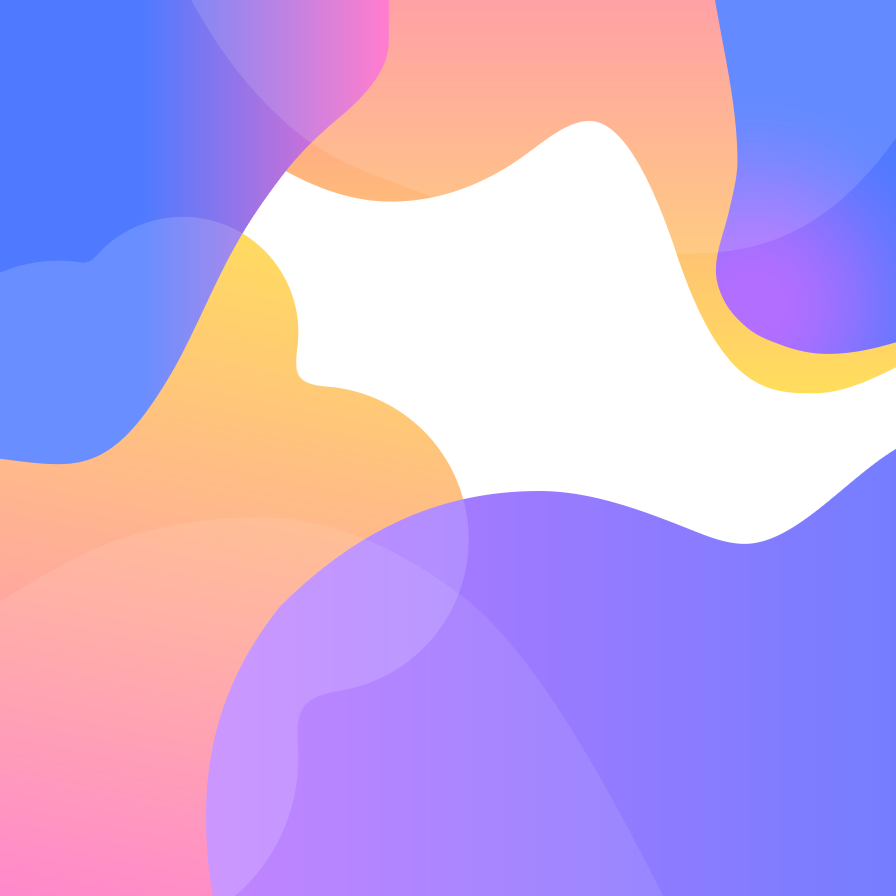
Give the GLSL for this background, as a WebGL 1 fragment shader.

```glsl
precision highp float;
// Abstract backdrop of overlapping blobs with soft gradients around a white gap.
uniform vec2 u_resolution;

const vec3 WHITE = vec3(1.0);
const vec3 BLUE = vec3(0.31, 0.48, 1.0);
const vec3 MAGENTA = vec3(1.0, 0.42, 0.78);
const vec3 VIOLET = vec3(0.70, 0.43, 1.0);
const vec3 ORCHID = vec3(0.74, 0.47, 1.0);
const vec3 INDIGO = vec3(0.46, 0.49, 1.0);
const vec3 PINK = vec3(1.0, 0.49, 0.78);
const vec3 PEACH = vec3(1.0, 0.67, 0.61);
const vec3 CORAL = vec3(1.0, 0.58, 0.60);
const vec3 GOLD = vec3(1.0, 0.87, 0.36);

// Hermite rise and slope between two knots (position, value, slope).
// Flat outside the knots, so neighbouring spans can simply be added.
vec2 span(float x, vec3 a, vec3 b) {
  float w = b.x - a.x;
  float t = clamp((x - a.x) / w, 0.0, 1.0);
  float inside = step(a.x, x) * step(x, b.x);
  float rise = b.y - a.y;
  float c2 = 3.0 * rise - w * (2.0 * a.z + b.z);
  float c3 = w * (a.z + b.z) - 2.0 * rise;
  float value = t * (w * a.z + t * (c2 + t * c3));
  float slope = (w * a.z + t * (2.0 * c2 + 3.0 * t * c3)) / w;
  return vec2(value, slope * inside);
}

vec2 curve(float x, vec3 a, vec3 b, vec3 c) {
  return vec2(a.y, 0.0) + span(x, a, b) + span(x, b, c);
}

vec2 curve(float x, vec3 a, vec3 b, vec3 c, vec3 d, vec3 e) {
  return curve(x, a, b, c) + span(x, c, d) + span(x, d, e);
}

// Approximate signed distance above a curve.
float above(float v, vec2 c) {
  return (v - c.x) / sqrt(1.0 + c.y * c.y);
}

float disc(vec2 p, vec2 center, float radius) {
  return length(p - center) - radius;
}

float smoothUnion(float a, float b, float k) {
  float h = max(k - abs(a - b), 0.0);
  return min(a, b) - h * h / (4.0 * k);
}

// Antialiased coverage, one inside the shape.
float cover(float d) {
  return clamp(0.5 - d * min(u_resolution.x, u_resolution.y), 0.0, 1.0);
}

float ramp(float low, float high, float v) {
  return clamp((v - low) / (high - low), 0.0, 1.0);
}

float peachWave(vec2 p) {
  vec2 edge = curve(p.x, vec3(0.319, 0.809, -0.55), vec3(0.436, 0.775, 0.0),
    vec3(0.573, 0.818, 0.65), vec3(0.658, 0.865, 0.0), vec3(0.755, 0.717, -3.0));
  edge += span(p.x, vec3(0.755, 0.717, -3.0), vec3(0.908, 0.561, 0.0));
  edge += span(p.x, vec3(0.908, 0.561, 0.0), vec3(1.0, 0.590, 0.5));
  return -above(p.y, edge);
}

float cloud(vec2 p) {
  float d = smoothUnion(disc(p, vec2(0.204, 0.629), 0.129),
    disc(p, vec2(0.352, 0.398), 0.171), 0.044);
  d = smoothUnion(d, disc(p, vec2(0.130, 0.154), 0.203), 0.06);
  d = smoothUnion(d, disc(p, vec2(0.065, 0.544), 0.165), 0.01);
  return min(d, max(p.x - 0.22, p.y - 0.55));
}

float leftDrop(vec2 p) {
  vec2 side = curve(p.y, vec3(0.590, 0.195, 0.55), vec3(0.740, 0.271, 0.6),
    vec3(0.809, 0.319, 0.78), vec3(0.870, 0.380, 1.2), vec3(0.954, 0.434, 0.0));
  vec2 base = curve(p.x, vec3(0.0, 0.488, -0.12), vec3(0.065, 0.482, 0.0),
    vec3(0.111, 0.492, 0.5), vec3(0.156, 0.531, 1.25), vec3(0.195, 0.590, 1.75));
  return max(above(p.x, side), -above(p.y, base));
}

float rightDrop(vec2 p) {
  vec2 side = curve(p.y, vec3(0.661, 0.810, -0.55), vec3(0.698, 0.799, 0.0),
    vec3(0.766, 0.814, 0.22), vec3(0.820, 0.823, 0.0), vec3(1.0, 0.798, -0.17));
  vec2 base = curve(p.x, vec3(0.810, 0.661, -1.6), vec3(0.833, 0.635, -0.85),
    vec3(0.872, 0.615, -0.38), vec3(0.924, 0.605, 0.0), vec3(1.0, 0.618, 0.3));
  return -min(above(p.x, side), above(p.y, base));
}

float violetHill(vec2 p) {
  vec2 side = curve(p.y, vec3(0.0, 0.238, -0.2), vec3(0.089, 0.230, 0.0),
    vec3(0.323, 0.3125, 0.8));
  vec2 top = curve(p.x, vec3(0.3125, 0.323, 1.0), vec3(0.602, 0.452, 0.0),
    vec3(0.768, 0.410, -0.4), vec3(0.831, 0.393, 0.0), vec3(1.0, 0.499, 0.6));
  return max(-above(p.x, side), above(p.y, top));
}

void main() {
  vec2 p = gl_FragCoord.xy / u_resolution;
  float cloudMask = cover(cloud(p));
  float leftMask = cover(leftDrop(p));
  float hillMask = cover(violetHill(p));

  // Opaque layers, back to front.
  vec3 color = mix(WHITE, mix(GOLD, CORAL, ramp(0.56, 1.0, p.y)), cover(peachWave(p)));
  float warmth = p.y + 0.2 * p.x;
  vec3 cloudColor = mix(mix(PINK, PEACH, ramp(0.0, 0.36, warmth)), GOLD, ramp(0.36, 0.82, warmth));
  color = mix(color, cloudColor, cloudMask);
  color = mix(color, mix(BLUE, MAGENTA, ramp(0.16, 0.43, p.x)), leftMask);
  float glow = smoothstep(0.24, 0.02, 0.0 + distance(p, vec2(0.84, 0.66)));
  color = mix(color, mix(BLUE, VIOLET, glow), cover(rightDrop(p)));
  color = mix(color, mix(ORCHID, INDIGO, ramp(0.23, 1.0, p.x)), hillMask);

  // Translucent white glazes.
  vec2 bowl = curve(p.x, vec3(0.208, 1.01, -1.9), vec3(0.319, 0.863, -0.9),
    vec3(0.475, 0.783, -0.4), vec3(0.768, 0.717, 0.0), vec3(1.0, 0.846, 1.4));
  vec2 dome = curve(p.x, vec3(0.0, 0.329, 0.6), vec3(0.143, 0.401, 0.3),
    vec3(0.306, 0.422, -0.05), vec3(0.514, 0.336, -0.75), vec3(0.745, -0.01, -2.0));
  color = mix(color, WHITE, 0.15 * cloudMask * max(leftMask, hillMask));
  color = mix(color, WHITE, 0.12 * cover(-above(p.y, bowl)));
  color = mix(color, WHITE, 0.09 * cover(above(p.y, dome)));
  gl_FragColor = vec4(color, 1.0);
}
```
